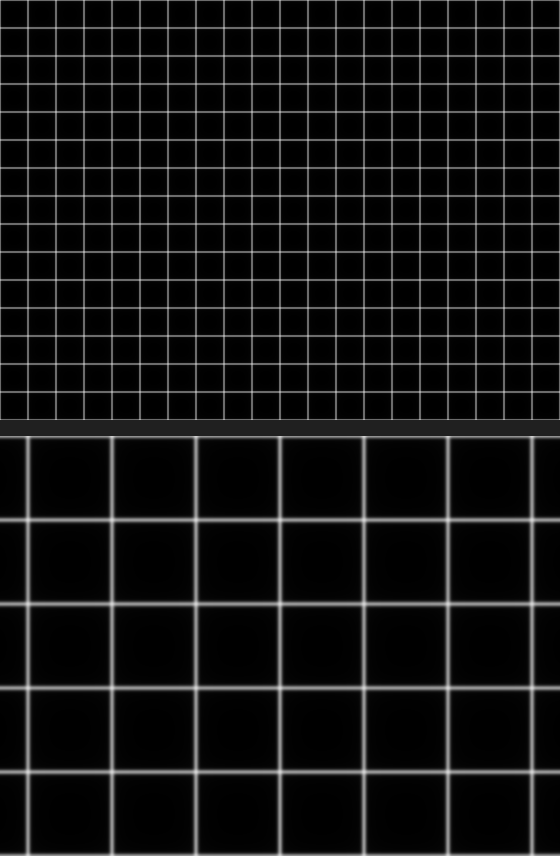
Top, the full canvas; bottom, a detail of the centre.
A Shadertoy shader for this pattern:

```glsl
// Thin soft grey grid lines with a faint glow on black, 20 by 15 square cells.

// Distance to the nearest cell border on each axis, in cells.
vec2 borderDistance(vec2 cell) {
    return abs(fract(cell + 0.5) - 0.5);
}

// Soft line profile; it widens and dims together when pixels get coarse.
vec2 softLine(vec2 dist, vec2 pixel) {
    vec2 spread = max(vec2(0.0215), 0.5 * pixel);
    vec2 falloff = dist / spread;
    return 0.57 * (0.0215 / spread) * exp(-0.5 * falloff * falloff);
}

void mainImage(out vec4 fragColor, in vec2 fragCoord) {
    vec2 repeats = vec2(20.0, 15.0);
    vec2 pixel = repeats / iResolution.xy;
    vec2 dist = borderDistance(fragCoord * pixel);

    // Sharp core plus a wide, barely visible halo
    vec2 light = softLine(dist, pixel) + 0.022 * exp(-10.0 * dist);

    // Screen blend keeps the crossings only slightly brighter
    float grey = 1.0 - (1.0 - light.x) * (1.0 - light.y);
    fragColor = vec4(vec3(grey), 1.0);
}
```
